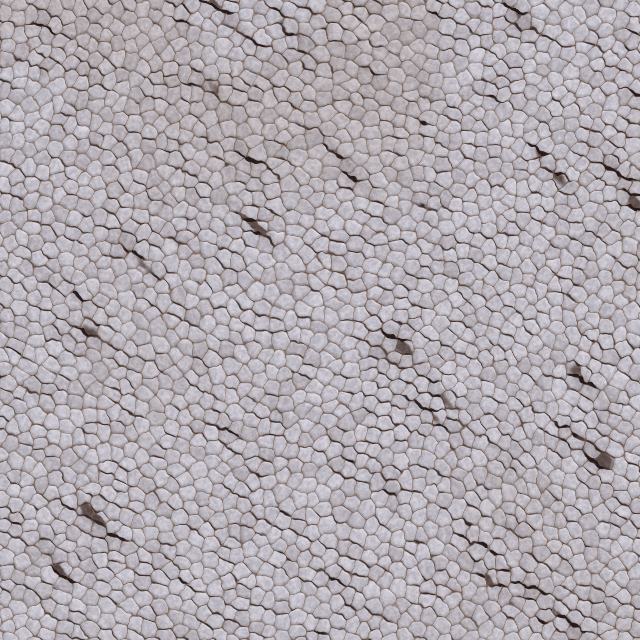
Reproduce this texture procedurally as a three.js fragment shader.

```glsl
varying vec2 vUv;

float hash(vec2 p) {
  vec3 q = fract(p.xyx * vec3(0.1031, 0.1030, 0.0973));
  q += dot(q, q.yzx + 33.33);
  return fract((q.x + q.y) * q.z);
}

float noise(vec2 p) {
  vec2 i = floor(p), f = fract(p);
  f = f * f * (3.0 - 2.0 * f);
  float low = mix(hash(i), hash(i + vec2(1.0, 0.0)), f.x);
  float high = mix(hash(i + vec2(0.0, 1.0)), hash(i + vec2(1.0, 1.0)), f.x);
  return mix(low, high, f.y);
}

// Staggered rows of jittered grain centres
vec2 grainCentre(vec2 cell) {
  vec2 jitter = vec2(hash(cell + 17.3), hash(cell + 61.7)) - 0.5;
  float stagger = 0.5 * mod(cell.y, 2.0);
  return (cell + vec2(stagger, 0.0) + 0.5 + jitter * vec2(0.58, 0.54)) * vec2(1.0, 0.86);
}

// Short streaks where the grains have pulled apart
float fissure(vec2 p) {
  vec2 s = vec2(dot(p, vec2(0.94, -0.34)) * 0.2, dot(p, vec2(0.34, 0.94)) * 0.75);
  return 0.62 * noise(s + 40.0) + 0.38 * noise(s * 2.1 + 90.0);
}

void main() {
  // Bent grid with ragged outlines, its rows falling to the right
  vec2 bend = vec2(noise(vUv * 3.0 + 5.0), noise(vUv * 3.0 + 25.0)) - 0.5;
  vec2 uv = vUv + 0.035 * bend;
  vec2 p = 42.0 * vec2(dot(uv, vec2(0.9, -0.43)), dot(uv, vec2(0.43, 0.9))) + 60.0;
  p += 0.16 * (vec2(noise(p * 3.2), noise(p * 3.2 + 50.0)) - 0.5);

  // Nearest grain
  vec2 base = floor(p / vec2(1.0, 0.86));
  vec2 grain = base, toGrain = vec2(9.0);
  for (int j = -2; j <= 2; j++) {
    for (int i = -2; i <= 2; i++) {
      vec2 cell = base + vec2(float(i), float(j));
      vec2 offset = grainCentre(cell) - p;
      if (dot(offset, offset) < dot(toGrain, toGrain)) {
        toGrain = offset;
        grain = cell;
      }
    }
  }

  // Distance to the grain border, rounded at its corners, and border direction
  float weightSum = 0.0;
  vec2 normal = vec2(0.0);
  for (int j = -2; j <= 2; j++) {
    for (int i = -2; i <= 2; i++) {
      if (i == 0 && j == 0) continue;
      vec2 offset = grainCentre(grain + vec2(float(i), float(j))) - p;
      vec2 away = normalize(offset - toGrain);
      float weight = exp(-18.0 * dot(0.5 * (toGrain + offset), away));
      weightSum += weight;
      normal += weight * away;
    }
  }
  float border = -log(weightSum) / 18.0;
  normal /= weightSum;

  // Grain face: own tone, fine roughness, rim lit from above
  float tone = hash(grain + 7.9);
  float rough = noise(p * 4.5) * 0.55 + noise(p * 10.0) * 0.45 - 0.5;
  float rim = 1.0 - smoothstep(0.03, 0.22, border);
  float crack = smoothstep(0.62, 0.9, fissure(p));
  float dull = 0.35 * tone * tone + 0.4 * rim * (0.5 - 0.7 * normal.y) + 0.35 * crack;
  vec3 face = mix(vec3(0.78, 0.768, 0.808), vec3(0.60, 0.565, 0.58), clamp(dull, 0.0, 1.0));
  face += 0.17 * rough + 0.05 * rim * normal.y;

  // Faint warm stains, stronger toward the top
  float stain = smoothstep(0.35, 0.85, noise(vUv * 5.0 + 3.0));
  stain *= 0.3 + 0.5 * smoothstep(0.4, 1.0, vUv.y);
  face *= mix(vec3(1.0), vec3(0.94, 0.92, 0.89), stain);

  // Small torn pits
  float torn = fissure(mix(p, grainCentre(grain), 0.4));
  float pit = smoothstep(0.82, 0.86, torn) * step(0.4, hash(grain + 31.1));
  face = mix(face, vec3(0.37, 0.31, 0.30) + 0.15 * rough, pit);

  // Joints: pale tan across the rows, broken dark shadow lines along them
  float along = smoothstep(0.5, 0.95, abs(normal.y));
  float patchy = smoothstep(0.35, 0.75, noise(p * vec2(0.8, 1.3) + 12.0));
  float under = smoothstep(0.2, -0.6, normal.y);
  float gap = 0.008 + along * patchy * (0.02 + 0.035 * under) + crack * (0.02 + 0.07 * along);
  float joint = 1.0 - smoothstep(gap - 0.045, gap + 0.05, border);
  float depth = clamp(along * patchy * 0.75 + crack * (0.25 + 0.6 * along), 0.0, 1.0);
  vec3 tanJoint = mix(vec3(0.55, 0.49, 0.47), vec3(0.39, 0.27, 0.19), 0.7 * noise(p * 0.9 + 70.0));
  vec3 jointColour = mix(tanJoint, vec3(0.13, 0.085, 0.08), depth);

  gl_FragColor = vec4(mix(face, jointColour, joint * 0.95), 1.0);
}
```
